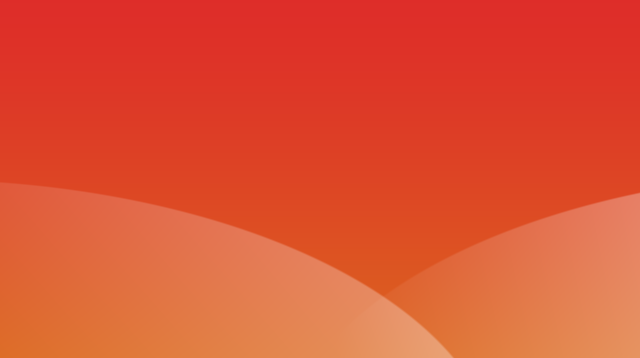
Reproduce this background procedurally as a Shadertoy shader.

```glsl
// Two translucent hills over a warm red-to-orange vertical gradient.
// Each hill is a large ellipse filled with white, whose opacity follows
// a linear ramp; the hills blend where they overlap.

#define ASPECT       1.788
#define SKY_TOP      vec3(0.870, 0.178, 0.160)
#define SKY_BOTTOM   vec3(0.862, 0.405, 0.120)
#define SKY_CURVE    1.3
#define HILL_RADII   vec2(1.628, 0.816)
#define LEFT_CENTRE  vec2(-0.233, -0.317)
#define RIGHT_CENTRE vec2(2.409, -0.293)
#define LEFT_RAMP    vec3(0.215, 0.130, 0.040)
#define RIGHT_RAMP   vec3(0.345, 0.020, -0.325)

// Antialiased coverage of an axis-aligned ellipse.
float hillMask(vec2 p, vec2 centre) {
    float edge = length((p - centre) / HILL_RADII) - 1.0;
    float softness = max(fwidth(edge), 1e-5);
    return 1.0 - smoothstep(-softness, softness, edge);
}

// Linear opacity: ramp holds the x slope, y slope and offset.
float rampOpacity(vec2 p, vec3 ramp) {
    return clamp(dot(vec3(p, 1.0), ramp), 0.0, 0.32);
}

vec3 addHill(vec3 colour, vec2 p, vec2 centre, vec3 ramp) {
    return mix(colour, vec3(1.0), hillMask(p, centre) * rampOpacity(p, ramp));
}

void mainImage(out vec4 fragColor, in vec2 fragCoord) {
    vec2 uv = fragCoord / iResolution.xy;
    vec2 p = uv * vec2(ASPECT, 1.0);

    // Sky gradient
    float descent = pow(clamp(1.0 - uv.y, 0.0, 1.0), SKY_CURVE);
    vec3 colour = mix(SKY_TOP, SKY_BOTTOM, descent);

    // Translucent hills
    colour = addHill(colour, p, RIGHT_CENTRE, RIGHT_RAMP);
    colour = addHill(colour, p, LEFT_CENTRE, LEFT_RAMP);

    fragColor = vec4(colour, 1.0);
}
```
